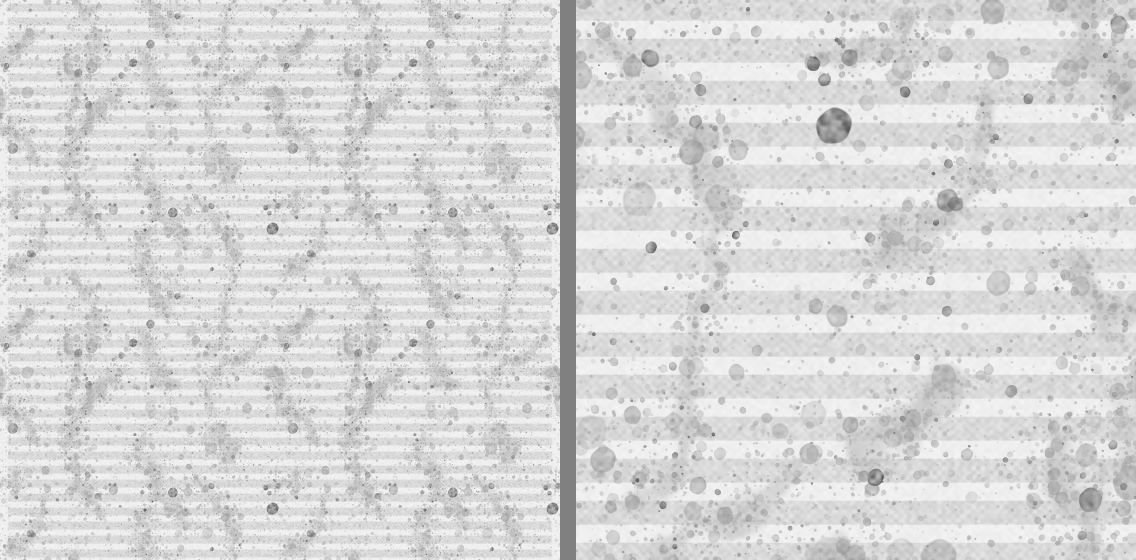
Left: the whole. Right: its middle third, enlarged.
Give the GLSL for this pattern, as a WebGL 2 fragment shader.

```glsl
#version 300 es
precision highp float;

#define TILES 2.0
#define STRIPES 40.0
#define WHITE_WIDTH 0.43
#define MARGIN 0.0145
#define THREADS 176.0
#define WEAVE 0.02
#define GRAIN 0.075
#define STREAMS 19
#define SMEAR_STRENGTH 0.72
#define DROP_STRENGTH 1.0
#define DROP_LAYERS 7

uniform vec2 u_resolution;
out vec4 fragColor;

const float TAU = 6.28318;
const vec3 PAPER_WHITE = vec3(0.937);
const vec3 STRIPE_GREY = vec3(0.853);
const vec3 SMEAR_GREY = vec3(0.745);
const vec3 DROP_GREY = vec3(0.63);
const vec3 DROP_DARK = vec3(0.3);

float hash(vec2 p) {
    return fract(sin(dot(p, vec2(127.1, 311.7))) * 43758.5453);
}

// Value noise on the unit square, wrapping after a whole number of cells
float noise(vec2 p, float cells, float seed) {
    p *= cells;
    vec2 i = floor(p);
    vec2 f = p - i;
    f = f * f * (3.0 - 2.0 * f);
    vec2 a = mod(i, cells) + seed;
    vec2 b = mod(i + 1.0, cells) + seed;
    return mix(mix(hash(a), hash(vec2(b.x, a.y)), f.x),
               mix(hash(vec2(a.x, b.y)), hash(b), f.x), f.y);
}

// Distance to short, wandering streams of damp, mostly running downwards
float streamDistance(vec2 p) {
    vec2 broad = vec2(noise(p, 9.0, 3.0), noise(p, 9.0, 17.0)) - 0.5;
    vec2 fine = vec2(noise(p, 27.0, 29.0), noise(p, 27.0, 37.0)) - 0.5;
    vec2 q = p + 0.085 * broad + 0.042 * fine;
    float nearest = 1.0;
    for (int i = 0; i < STREAMS; i++) {
        float k = float(i) + 1.0;
        vec2 offset = q - fract(k * vec2(0.7549, 0.5698));
        offset -= round(offset);
        float lean = 2.2 * (hash(vec2(k, 2.0)) - 0.5);
        vec2 along = normalize(vec2(lean, 1.0));
        float halfLength = mix(0.03, 0.14, hash(vec2(k, 5.0)));
        float reach = clamp(dot(offset, along), -halfLength, halfLength);
        float width = mix(0.012, 0.026, hash(vec2(k, 9.0)));
        nearest = min(nearest, length(offset - along * reach) - width);
    }
    return nearest + 0.016 * (noise(p, 44.0, 41.0) - 0.5);
}

// One layer of droplets: x is the coverage, y the darkness
vec2 droplets(vec2 p, float cells, float layer, float pixel) {
    float seed = 71.0 + 19.0 * layer;
    vec2 grid = p * cells + vec2(0.37, 0.61) * layer;
    vec2 cell = mod(floor(grid), cells) + seed;
    float size = hash(cell + 0.3);
    float radius = mix(0.1, 0.31, size * size);
    vec2 spread = vec2(hash(cell + 0.5), hash(cell + 0.7));
    vec2 centre = mix(vec2(radius + 0.06), vec2(0.94 - radius), spread);
    vec2 offset = fract(grid) - centre;

    // Droplets gather along the streams
    float damp = 1.0 - smoothstep(0.0, 0.055, streamDistance(p - offset / cells));
    float present = step(hash(cell + 0.9), mix(0.13, 0.58, damp));

    // Nearly round outline, dried rim and mottled inside
    float angle = atan(offset.y, offset.x);
    float wobble = 1.0 + 0.05 * sin(angle * 2.0 + TAU * size)
                 + 0.025 * sin(angle * 5.0 + TAU * spread.x);
    float dist = length(offset) - radius * wobble;
    float soft = max(0.7 * pixel * cells, 0.02);
    float body = 1.0 - smoothstep(-soft, soft, dist);
    float rim = smoothstep(-0.4 * radius, 0.0, dist);
    float mottle = noise(p, 150.0, seed);
    float tone = hash(cell + 1.1);
    float alpha = body * mix(0.25, 0.75, tone) * (0.55 + 0.25 * rim + 0.5 * mottle);
    float dark = smoothstep(0.84, 1.0, tone) * (0.3 + mottle);
    return vec2(alpha * present, min(dark, 1.0));
}

void main() {
    vec2 uv = gl_FragCoord.xy / u_resolution;
    vec2 tile = fract(uv * TILES);
    float pixel = TILES / min(u_resolution.x, u_resolution.y);

    // Horizontal stripes between pale side margins
    float fromWhite = abs(fract(uv.y * STRIPES + 0.54) - 0.5);
    float blur = 0.7 * STRIPES / u_resolution.y;
    float grey = smoothstep(-blur, blur, fromWhite - 0.5 * WHITE_WIDTH);
    float side = min(uv.x, 1.0 - uv.x);
    grey *= smoothstep(MARGIN - 0.002, MARGIN + 0.002, side);
    vec3 color = mix(PAPER_WHITE, STRIPE_GREY, grey);

    // Smears with clotted edges and uneven depth
    float smear = 1.0 - smoothstep(-0.012, 0.012, streamDistance(tile));
    float depth = mix(0.45, 1.0, noise(tile, 8.0, 53.0)) * (0.7 + 0.6 * noise(tile, 48.0, 61.0));
    color = mix(color, SMEAR_GREY, SMEAR_STRENGTH * smear * min(depth, 1.2));
    float fleck = smoothstep(0.84, 0.96, noise(tile, 150.0, 83.0));
    color = mix(color, DROP_GREY, 0.55 * fleck * smear);

    // Droplets from large spots down to fine specks
    for (int i = 0; i < DROP_LAYERS; i++) {
        float layer = float(i);
        float cells = floor(14.0 * pow(1.42, layer));
        vec2 drop = droplets(tile, cells, layer, pixel);
        vec3 ink = mix(DROP_GREY, DROP_DARK, drop.y);
        color = mix(color, ink, min(DROP_STRENGTH * drop.x, 1.0));
    }

    // Woven threads and paper grain
    float weave = sin(TAU * THREADS * uv.x) * sin(TAU * THREADS * uv.y);
    color += WEAVE * weave * mix(0.3, 1.0, grey);
    color += GRAIN * (noise(uv, 384.0, 5.0) - 0.5) * mix(0.4, 1.0, grey);

    fragColor = vec4(clamp(color, 0.0, 1.0), 1.0);
}
```
